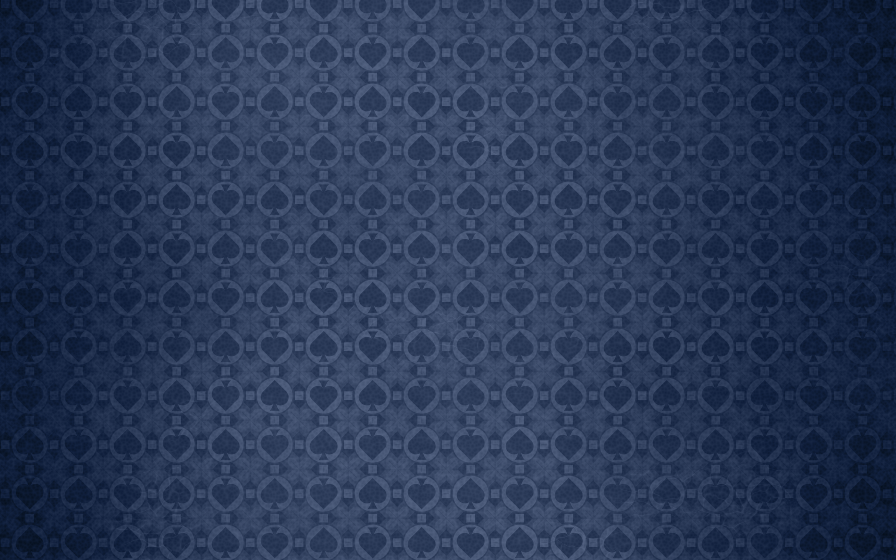
Write a Shadertoy shader that draws this pattern.

```glsl
// Worn blue card-suit wallpaper: a grid of pale discs holding spades that
// alternate upright and inverted, with squares and crossed petals between.
// Distance functions give the motifs; cellular noise and sines give the wear.

vec2 hash2(vec2 p) {
    p = vec2(dot(p, vec2(127.1, 311.7)), dot(p, vec2(269.5, 183.3)));
    return fract(sin(p) * 43758.5);
}

// Distances to the nearest and second nearest feature point
vec2 cellular(vec2 p) {
    vec2 id = floor(p), near = vec2(4.0);
    for (int y = -1; y <= 1; y++)
    for (int x = -1; x <= 1; x++) {
        vec2 c = id + vec2(x, y);
        float d = length(c + hash2(c) - p);
        near = d < near.x ? vec2(d, near.x) : vec2(near.x, min(near.y, d));
    }
    return near;
}

// Layered, rotated sines, roughly -1 to 1
float clouds(vec2 p) {
    float sum = 0.0, amp = 0.5;
    for (int i = 0; i < 5; i++) {
        sum += amp * sin(p.x + 1.3 * sin(p.y)) * cos(p.y + 0.7 * sin(p.x));
        p = mat2(1.5, 1.1, -1.1, 1.5) * p + 2.7;
        amp *= 0.6;
    }
    return sum;
}

float heartDist(vec2 p) {
    p.x = abs(p.x);
    if (p.x + p.y > 1.0) return length(p - vec2(0.25, 0.75)) - 0.3536;
    float edge = length(p - 0.5 * max(p.x + p.y, 0.0));
    return min(length(p - vec2(0.0, 1.0)), edge) * sign(p.x - p.y);
}

float spadeDist(vec2 p) {
    float body = 0.47 * heartDist(vec2(p.x, 0.32 - p.y) / 0.47);
    float flare = clamp((-0.1 - p.y) / 0.21, 0.0, 1.0);
    float stem = max(abs(p.x) - 0.02 - 0.08 * flare * flare, abs(p.y + 0.2) - 0.11);
    return min(body, stem);
}

float fill(float d, float px) {
    return clamp(0.5 - d / px, 0.0, 1.0);
}

// Relative brightness of the printed pattern, in units of one repeat
float patternTone(vec2 g, float px) {
    vec2 id = floor(g + 0.5), q = g - id, a = abs(q);

    // Dark diamond around each square
    vec2 m = abs(vec2(max(a.x, a.y) - 0.5, min(a.x, a.y)));
    float tone = -0.19 * fill((m.x + m.y - 0.27) * 0.707, px);

    // Crossed petals with a fine dark vein
    vec2 k = 0.5 - a;
    vec2 arm = vec2(k.x + k.y, abs(k.x - k.y)) * 0.707;
    tone = mix(tone, 0.12, fill(max(arm.y - 0.085, (arm.x + arm.y - 0.33) * 0.707), px));
    tone -= 0.10 * fill(min(min(k.x, k.y), arm.y) - 0.008, px) * fill(length(k) - 0.24, px);

    // Small slotted square
    tone = mix(tone, 0.22, fill(max(m.x, m.y) - 0.088, px));
    tone -= 0.12 * fill(max(m.x - 0.055, m.y - 0.012), px);

    // Disc, its dark rim, and the spade
    float r = length(q);
    tone = mix(tone, -0.10, fill(r - 0.395, px));
    tone = mix(tone, 0.22, fill(r - 0.367, px));
    float flip = mod(id.x + id.y, 2.0) < 0.5 ? 1.0 : -1.0;
    return mix(tone, -0.18, fill(spadeDist(q * vec2(1.0, flip)), px));
}

void mainImage(out vec4 fragColor, in vec2 fragCoord) {
    vec2 p = fragCoord / iResolution.y, uv = fragCoord / iResolution.xy;
    const float pitch = 0.0875;
    float px = 0.85 / (iResolution.y * pitch);

    // Broad light: dark sides and corners, paler middle
    float side = smoothstep(-0.03, 0.36, uv.x) * (1.0 - smoothstep(0.58, 1.03, uv.x));
    float light = 0.02 + 0.71 * side;
    light -= 0.17 * smoothstep(0.45, 0.72, length(uv - 0.5));
    light -= 0.10 * smoothstep(0.68, 0.95, uv.x) * smoothstep(0.55, 1.0, uv.y);
    light += 0.15 * exp(-14.0 * dot(uv - vec2(0.28, 0.90), uv - vec2(0.28, 0.90)));
    light += 0.12 * exp(-14.0 * dot(uv - vec2(0.42, 0.10), uv - vec2(0.42, 0.10)));
    light += 0.12 * clouds(p * 5.0 + 1.0);

    // Printed motifs, faded unevenly
    float fade = 0.95 + 0.25 * clouds(p * 9.0 + 6.0);
    float tone = patternTone((p - vec2(0.053, 0.031)) / pitch, px);
    float t = light + tone * fade * (0.75 + 0.9 * max(light, 0.0));

    // Pale creases gathered in patches, then fine grain
    vec2 warp = p + 0.02 * vec2(clouds(p * 17.0), clouds(p * 19.0 + 4.0));
    vec2 crease = cellular(warp * vec2(22.0, 38.0));
    float patches = smoothstep(0.12, 0.6, clouds(p * 7.0 + 3.0));
    t += 0.18 * patches * (1.0 - smoothstep(0.0, 0.12, crease.y - crease.x));
    t += 0.28 * (cellular(p * 165.0).x - 0.45);
    t += 0.14 * (cellular(p * vec2(45.0, 60.0)).x - 0.45);

    // Dusty blue down to navy, losing its blue in the deepest shade
    vec3 color = mix(vec3(0.06, 0.12, 0.235), vec3(0.26, 0.32, 0.44), clamp(t, 0.0, 1.3));
    color += clamp(t, -0.4, 0.0) * vec3(0.10, 0.15, 0.30);
    fragColor = vec4(color, 1.0);
}
```
